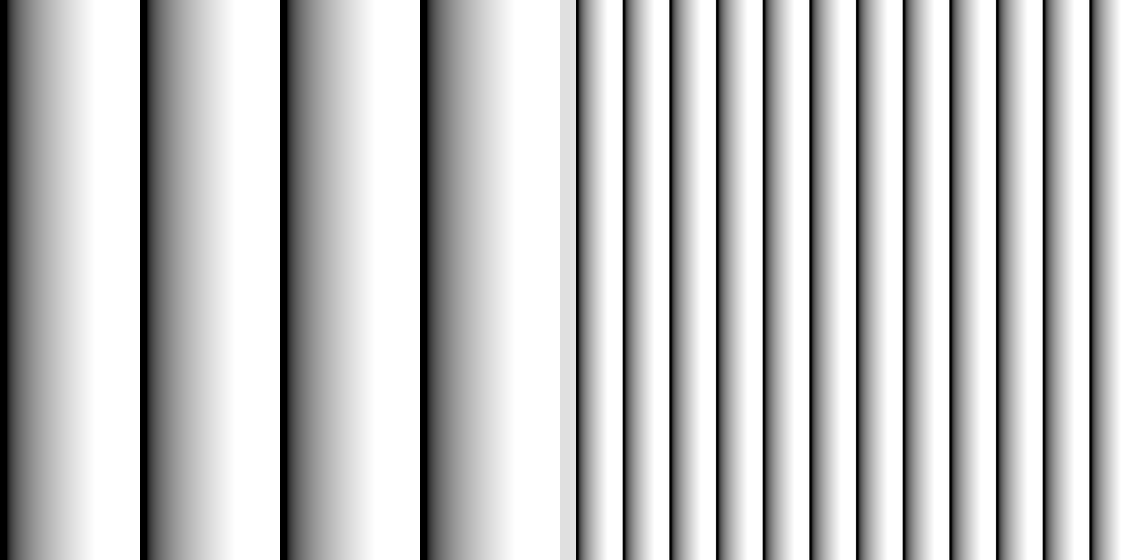
Left: one tile. Right: repeated 3 by 3.
Write a three.js fragment shader that draws this pattern.

```glsl
varying vec2 vUv;

const float COLUMNS = 4.0;
const float RAMP_START = 0.05;
const float RAMP_END = 0.68;
const float DISPLAY_GAMMA = 2.2;
const vec3 SHADOW = vec3(0.0);
const vec3 LIGHT = vec3(1.0);

// Position within a column, zero at its dark edge, with some room before it
float columnOffset(float x, float margin) {
  return fract(x + margin) - margin;
}

// Brightness rising evenly in linear light, encoded for display
float lightRamp(float x, float start, float end, float gamma) {
  float linearLight = clamp((x - start) / (end - start), 0.0, 1.0);
  return pow(linearLight, 1.0 / gamma);
}

// Antialiased step at zero
float softStep(float x, float width) {
  return smoothstep(-0.5 * width, 0.5 * width, x);
}

void main() {
  float across = vUv.x * COLUMNS;
  float offset = columnOffset(across, 0.2);

  // Dark band fading to white
  float ramp = lightRamp(offset, RAMP_START, RAMP_END, DISPLAY_GAMMA);
  vec3 fold = mix(SHADOW, LIGHT, ramp);

  // Crisp edge against the white of the previous column
  vec3 color = mix(LIGHT, fold, softStep(offset, fwidth(across)));
  gl_FragColor = vec4(color, 1.0);
}
```
